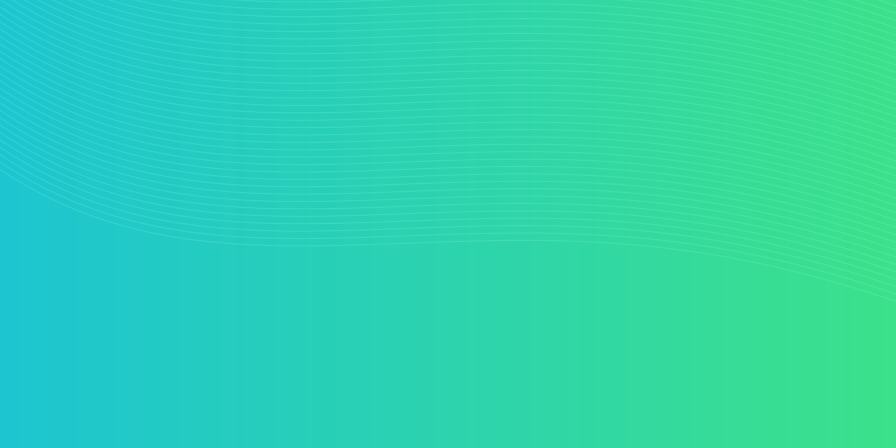
Write a Shadertoy shader that draws this background.

```glsl
const vec3 LEFT_CYAN = vec3(0.113, 0.772, 0.820);
const vec3 RIGHT_GREEN = vec3(0.235, 0.882, 0.543);
const vec3 LINE_MINT = vec3(0.55, 0.97, 0.82);
const float LINE_ALPHA = 0.20;
const float LINE_SPACING = 0.0165;    // fraction of canvas height
const float LINE_HALF_WIDTH = 0.0013; // fraction of canvas height

// Coefficients of the lowest wave, constant term then powers 1 to 4
const float WAVE_START = 0.378;
const vec4 WAVE_POWERS = vec4(1.344, -3.584, 3.635, -1.100);

// Depth of the lowest wave below the top edge
float waveDepth(float x) {
    return WAVE_START + dot(WAVE_POWERS, vec4(x, x * x, x * x * x, x * x * x * x));
}

float waveSlope(float x) {
    return dot(WAVE_POWERS, vec4(1.0, 2.0 * x, 3.0 * x * x, 4.0 * x * x * x));
}

// Coverage of the stacked wave lines, repeated upward from the lowest one
float waveLines(vec2 uv, float aspect, float pixel) {
    float rise = waveDepth(uv.x) - (1.0 - uv.y);
    float index = max(round(rise / LINE_SPACING), 0.0);
    float slope = waveSlope(uv.x) / aspect;
    float dist = abs(rise - index * LINE_SPACING) / sqrt(1.0 + slope * slope);
    return clamp((LINE_HALF_WIDTH - dist) / pixel + 0.5, 0.0, 1.0);
}

void mainImage(out vec4 fragColor, in vec2 fragCoord) {
    vec2 uv = fragCoord / iResolution.xy;
    float aspect = iResolution.x / iResolution.y;

    // Horizontal gradient
    vec3 color = mix(LEFT_CYAN, RIGHT_GREEN, uv.x);

    // Fine translucent lines
    float coverage = waveLines(uv, aspect, 1.0 / iResolution.y);
    color = mix(color, LINE_MINT, LINE_ALPHA * coverage);

    fragColor = vec4(color, 1.0);
}
```
